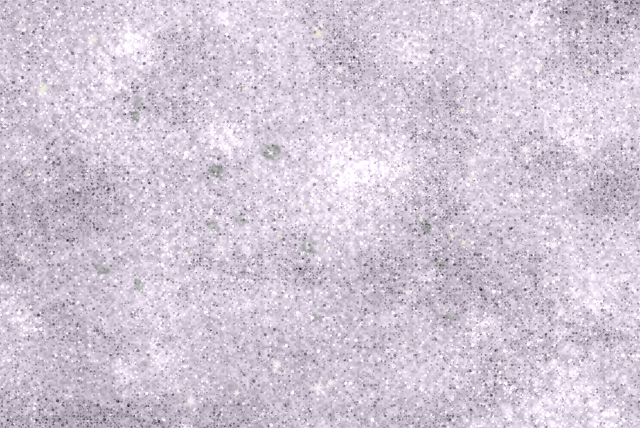
Give the GLSL for this texture, as a Shadertoy shader.

```glsl
// Pale lilac glitter dust with cloudy patches, dark specks and small star sparkles.

float hash(vec2 p) {
    return fract(sin(dot(p, vec2(127.1, 311.7))) * 43758.55);
}

float noise(vec2 p) {
    vec2 i = floor(p), f = fract(p);
    f = f * f * (3.0 - 2.0 * f);
    return mix(mix(hash(i), hash(i + vec2(1, 0)), f.x),
               mix(hash(i + vec2(0, 1)), hash(i + vec2(1, 1)), f.x), f.y);
}

float clouds(vec2 p) {
    float sum = 0.0, weight = 0.5;
    for (int i = 0; i < 5; i++) {
        sum += weight * noise(p);
        p = mat2(1.6, 1.2, -1.2, 1.6) * p + 7.3;
        weight *= 0.55;
    }
    return sum / 1.055;
}

// One round grain per cell, present in the given share of cells
float specks(vec2 p, float scale, float share, float seed) {
    vec2 q = p * scale + seed, cell = floor(q);
    vec2 centre = 0.3 + 0.4 * vec2(hash(cell + seed), hash(cell + seed + 31.0));
    float radius = mix(0.16, 0.36, hash(cell + seed + 57.0));
    float soft = 0.6 * scale / iResolution.y;
    float disc = 1.0 - smoothstep(radius - soft, radius + soft, length(fract(q) - centre));
    return disc * step(hash(cell + seed + 83.0), share) * (0.5 + 0.5 * hash(cell + 11.0));
}

float glow(vec2 p, vec2 centre, float radius) {
    vec2 d = (p - centre) / radius;
    return exp(-dot(d, d));
}

// Bright core with thin tapering rays
float sparkle(vec2 d, float size, float turn) {
    float r = length(d) / size;
    float rays = pow(abs(cos(3.0 * atan(d.y, d.x + 1e-5) + turn)), 8.0);
    return exp(-12.0 * r * r) + 0.9 * rays * exp(-2.6 * r);
}

void mainImage(out vec4 fragColor, in vec2 fragCoord) {
    vec2 p = fragCoord / iResolution.y;
    float aspect = iResolution.x / iResolution.y;

    // Broad clouds and fine dust
    float broad = clouds(p * vec2(3.0, 4.2) + 3.7);
    float shade = smoothstep(0.42, 0.72, clouds(p * vec2(5.0, 8.0) + 21.0));
    float dust = noise(p * 190.0) - 0.5;
    float grit = noise(p * 95.0 + 40.0) - 0.5;
    float tone = 0.015 + 0.22 * (broad - 0.5) - 0.06 * shade + 0.17 * dust + 0.11 * grit;

    // Ragged light patches
    vec2 warped = p + 0.07 * (vec2(clouds(p * 14.0), clouds(p * 14.0 + 50.0)) - 0.5);
    float light = 0.7 * glow(warped, vec2(0.57 * aspect, 0.59), 0.10)
                + 0.7 * glow(warped, vec2(0.85 * aspect, 0.09), 0.13)
                + 0.5 * glow(warped, vec2(0.15 * aspect, 0.77), 0.16);
    for (int i = 0; i < 24; i++) {
        float k = float(i);
        vec2 centre = vec2(aspect * hash(vec2(k, 2.0)), hash(vec2(k, 5.0)));
        light += 0.6 * glow(warped, centre, 0.015 + 0.035 * hash(vec2(k, 9.0)));
    }
    light = min(light, 1.0);
    tone += light * (0.12 + 0.12 * grit);

    // Dark and bright grains
    float darkShare = (0.16 + 0.30 * shade) * (1.0 - 0.65 * light);
    float lightShare = 0.17 + 0.35 * light;
    tone -= 0.26 * specks(p, 125.0, darkShare, 3.0);
    tone -= 0.20 * specks(p * mat2(0.8, 0.6, -0.6, 0.8), 155.0, darkShare, 17.0);
    tone -= 0.32 * specks(p, 85.0, 0.35 * darkShare, 29.0);
    tone += 0.20 * specks(p * mat2(0.6, 0.8, -0.8, 0.6), 120.0, lightShare, 43.0);
    tone += 0.20 * specks(p, 80.0, 0.6 * lightShare, 61.0);

    // Small smudged dark rings
    float smudge = 0.0;
    for (int i = 0; i < 14; i++) {
        float k = float(i);
        vec2 centre = vec2(aspect * (0.15 + 0.6 * hash(vec2(k, 14.0))), 0.25 + 0.6 * hash(vec2(k, 18.0)));
        float r = length(warped - centre) / (0.007 + 0.008 * hash(vec2(k, 23.0)));
        smudge = max(smudge, exp(-3.0 * (r - 0.7) * (r - 0.7)) * (0.4 + 0.6 * hash(vec2(k, 27.0))));
    }
    smudge *= 0.6 + 0.8 * noise(p * 130.0);
    tone -= 0.22 * smudge;

    // Star sparkles, some of them cream
    float stars = 0.0, cream = 0.0;
    for (int i = 0; i < 80; i++) {
        float k = float(i);
        vec2 centre = vec2(aspect * pow(hash(vec2(k, 33.0)), 0.75), hash(vec2(k, 37.0)));
        float size = 0.011 + 0.022 * pow(hash(vec2(k, 41.0)), 3.0);
        float star = sparkle(p - centre, size, 6.28 * hash(vec2(k, 45.0)));
        stars = max(stars, star);
        cream = max(cream, star * step(0.6, hash(vec2(k, 49.0))) * step(0.4, centre.y));
    }

    // Lilac tint, slightly green in the smudges and cream stars
    vec3 color = vec3(0.82, 0.78, 0.84) + tone;
    color += smudge * vec3(-0.02, 0.03, -0.04);
    color = mix(color, vec3(0.99, 0.97, 0.99), 0.9 * min(stars, 1.0));
    color -= min(cream, 1.0) * vec3(0.04, 0.01, 0.11);
    fragColor = vec4(clamp(color, 0.0, 1.0), 1.0);
}
```
